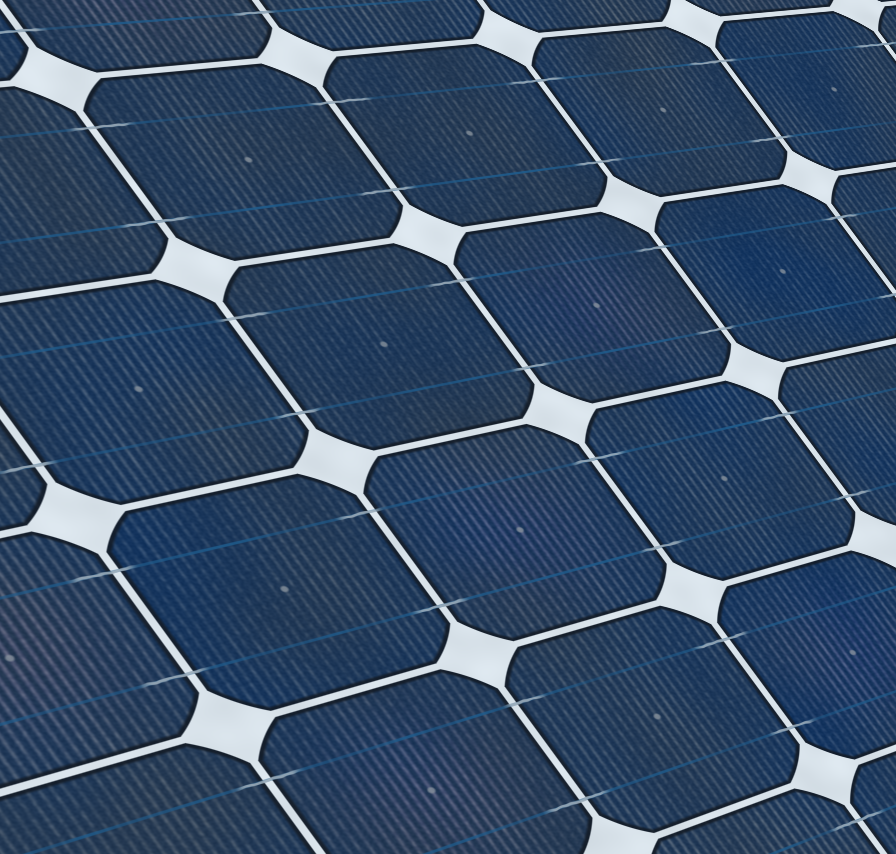
Reproduce this pattern procedurally as a WebGL 1 fragment shader.

```glsl
precision highp float;

uniform vec2 u_resolution;

const vec3 BACKSHEET = vec3(0.85, 0.89, 0.92);
const vec3 SLATE = vec3(0.135, 0.215, 0.315);
const vec3 COBALT = vec3(0.065, 0.195, 0.365);
const vec3 RIM = vec3(0.07, 0.10, 0.14);
const vec3 BUSBAR = vec3(0.12, 0.36, 0.55);
const vec3 SOLDER = vec3(0.66, 0.71, 0.75);
const vec3 FINGER = vec3(0.15, 0.13, 0.10);
const float FINGERS_PER_CELL = 27.0;

float hash(vec2 p) {
  p = fract(p * vec2(0.1031, 0.1130));
  p += dot(p, p.yx + 33.33);
  return fract((p.x + p.y) * p.x * 47.0);
}

vec2 gradientAt(vec2 corner) {
  float angle = 6.2832 * hash(corner + 71.0);
  return vec2(cos(angle), sin(angle));
}

float gradientNoise(vec2 p) {
  vec2 i = floor(p);
  vec2 f = p - i;
  vec2 w = f * f * f * (f * (f * 6.0 - 15.0) + 10.0);
  vec2 e = vec2(1.0, 0.0);
  float low = mix(dot(gradientAt(i), f), dot(gradientAt(i + e), f - e), w.x);
  float high = mix(dot(gradientAt(i + e.yx), f - e.yx),
                   dot(gradientAt(i + 1.0), f - 1.0), w.x);
  return mix(low, high, w.y);
}

// Solves the perspective projection for panel coordinates (column, row)
vec2 panelCoords(vec2 p) {
  vec2 origin = vec2(0.0625, 0.0885);
  vec2 tilt = vec2(0.0734, -0.003);
  vec2 colAxis = vec2(0.2939, -0.0198) - tilt.x * p;
  vec2 rowAxis = vec2(0.1552, 0.2120) - tilt.y * p;
  vec2 r = p - origin;
  float det = colAxis.x * rowAxis.y - colAxis.y * rowAxis.x;
  return vec2(r.x * rowAxis.y - r.y * rowAxis.x,
              colAxis.x * r.y - colAxis.y * r.x) / det;
}

// Square wafer cut from a round ingot: negative inside
float waferDistance(vec2 q) {
  vec2 a = abs(q);
  return max(max(a.x, a.y) - 0.485, length(a) - 0.588);
}

float band(float dist, float halfWidth, float blur) {
  return 1.0 - smoothstep(halfWidth - blur, halfWidth + blur, abs(dist));
}

vec3 waferColor(vec2 uv, vec2 q, vec2 id) {
  float cloud = gradientNoise(uv * 1.7 + 9.0);
  float blueness = clamp(0.15 + 0.6 * hash(id + 40.0) + 0.7 * cloud, 0.0, 1.0);
  vec3 color = mix(SLATE, COBALT, blueness);

  // Collector fingers with beaded texture and a slow sheen across each cell
  float wave = 0.5 + 0.5 * cos(6.2832 * FINGERS_PER_CELL * q.x);
  float bead = gradientNoise(uv * vec2(27.0, 42.0));
  float sheen = gradientNoise(uv * vec2(4.0, 1.3) + 25.0);
  float strength = 0.5 + 0.45 * hash(id + 13.0) + 0.6 * sheen + 0.6 * bead;
  color += FINGER * wave * wave * clamp(strength, 0.15, 1.4);

  // Violet glint on some cells, fine grain everywhere
  float glint = step(0.72, hash(id + 87.0)) * exp(-9.0 * dot(q, q));
  color += vec3(0.07, 0.035, 0.07) * glint * wave;
  return color + 0.035 * gradientNoise(uv * 75.0);
}

void main() {
  vec2 p = vec2(gl_FragCoord.x, u_resolution.y - gl_FragCoord.y) / u_resolution.x;
  vec2 uv = panelCoords(p);
  vec2 id = floor(uv);
  vec2 q = uv - id - 0.5;
  float blur = 3.2 / u_resolution.x;

  // Wafer with a dark rim
  float d = waferDistance(q);
  vec3 color = waferColor(uv, q, id + 20.0);
  color = mix(color, RIM, 0.85 * smoothstep(-0.024, -0.008, d));

  // Backsheet showing through the gaps and cut corners
  float stain = 0.05 * gradientNoise(uv * 6.0);
  color = mix(color, BACKSHEET + stain, smoothstep(-blur, blur, d));

  // Two busbars per cell
  float busDist = abs(q.y) - 0.245;
  float busFade = 0.65 + 0.5 * gradientNoise(uv * vec2(5.0, 2.0) + 3.0);
  color = mix(color, BUSBAR, band(busDist, 0.006, blur) * busFade);

  // Uneven solder tabs where busbars cross a column gap
  float crossing = floor(uv.x + 0.5);
  float along = uv.x - crossing;
  vec2 tabId = vec2(crossing, id.y * 2.0 + step(0.0, q.y)) + 50.0;
  float tabShift = 0.12 * (hash(tabId) - 0.5);
  float tab = band(along - tabShift, 0.07 + 0.06 * hash(tabId + 5.0), 0.03);
  float ragged = 0.006 * gradientNoise(uv * 30.0);
  color = mix(color, SOLDER, 0.8 * tab * band(busDist + ragged, 0.006, blur));

  // Small contact mark at the cell centre
  float dotMask = 1.0 - smoothstep(0.008, 0.016 + blur, length(q));
  color = mix(color, vec3(0.54, 0.58, 0.62), 0.75 * dotMask);

  gl_FragColor = vec4(clamp(color, 0.0, 1.0), 1.0);
}
```
